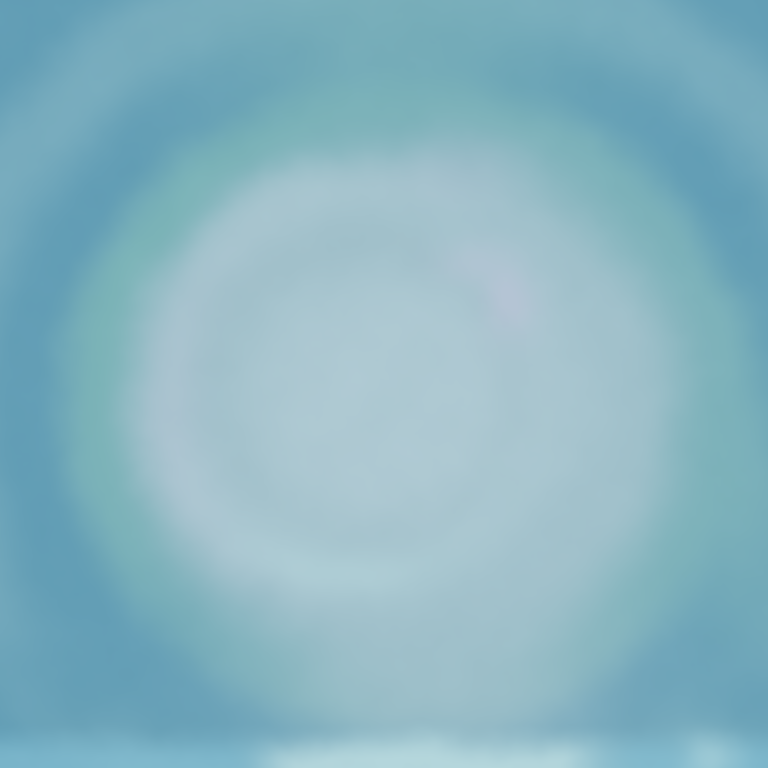
This background is drawn by a three.js fragment shader. Its source:

```glsl
varying vec2 vUv;

const vec3 CORE = vec3(0.680, 0.786, 0.823);
const vec3 PALE = vec3(0.630, 0.755, 0.795);
const vec3 TEAL = vec3(0.488, 0.696, 0.728);
const vec3 DEEP = vec3(0.385, 0.618, 0.710);
const vec3 HAZE = vec3(0.468, 0.673, 0.743);
const vec3 LILAC = vec3(0.735, 0.772, 0.845);
const vec3 MINT = vec3(0.740, 0.865, 0.880);
const vec3 SEA = vec3(0.470, 0.705, 0.705);

const vec2 HALO_CENTER = vec2(0.53, 0.47);
const vec2 HALO_SCALE = vec2(1.0, 1.08);
const vec2 RING_CENTER = vec2(0.47, 0.49);
const float WARP = 0.028;
const float CLOUD_SCALE = 7.0;
const float MOTTLE = 0.018;

vec2 hashGradient(vec2 cell) {
  vec3 h = fract(cell.xyx * vec3(0.1031, 0.1030, 0.0973));
  h += dot(h, h.yzx + 33.33);
  return 2.0 * fract((h.xx + h.yz) * h.zy) - 1.0;
}

float gradientNoise(vec2 p) {
  vec2 i = floor(p);
  vec2 f = p - i;
  vec2 u = f * f * f * (f * (f * 6.0 - 15.0) + 10.0);
  vec2 e = vec2(0.0, 1.0);
  float low = mix(dot(hashGradient(i), f),
                  dot(hashGradient(i + e.yx), f - e.yx), u.x);
  float high = mix(dot(hashGradient(i + e), f - e),
                   dot(hashGradient(i + e.yy), f - e.yy), u.x);
  return mix(low, high, u.y);
}

float cloud(vec2 p) {
  float sum = 0.0;
  float amplitude = 0.6;
  for (int i = 0; i < 4; i++) {
    sum += amplitude * gradientNoise(p);
    p = p * 2.03 + 17.3;
    amplitude *= 0.5;
  }
  return sum;
}

// Soft elliptical spot
float glow(vec2 p, vec2 center, vec2 size) {
  vec2 q = (p - center) / size;
  return exp(-dot(q, q));
}

// Soft ring, strongest toward one direction in radians
float arc(vec2 p, vec2 center, float radius, float width, float heading, float focus) {
  vec2 q = p - center;
  float across = (length(q) - radius) / width;
  float along = dot(q / max(length(q), 0.001), vec2(cos(heading), sin(heading)));
  return exp(-across * across + focus * (along - 1.0));
}

void main() {
  // Cloudy distortion of the whole field
  vec2 warp = vec2(cloud(vUv * CLOUD_SCALE), cloud(vUv * CLOUD_SCALE + 41.7));
  vec2 p = vUv + WARP * warp;

  // Concentric bands from core to corners
  float d = length((p - HALO_CENTER) * HALO_SCALE);
  vec3 color = mix(CORE, PALE, smoothstep(0.10, 0.32, d));
  color = mix(color, TEAL, smoothstep(0.30, 0.42, d));
  color = mix(color, DEEP, smoothstep(0.41, 0.49, d));
  color = mix(color, HAZE, smoothstep(0.51, 0.61, d));
  color = mix(color, DEEP, smoothstep(0.63, 0.71, d));

  // Teal and blue tints around the rim
  color = mix(color, TEAL, 0.75 * glow(p, vec2(0.52, 0.95), vec2(0.25, 0.16)));
  color = mix(color, TEAL, 0.85 * glow(p, vec2(0.97, 0.35), vec2(0.09, 0.20)));
  color = mix(color, SEA, 0.50 * arc(p, HALO_CENTER, 0.405, 0.035, 2.7, 2.0));
  color = mix(color, DEEP, 0.85 * glow(p, vec2(0.11, 0.12), vec2(0.17, 0.11)));
  color = mix(color, DEEP, 0.75 * glow(p, vec2(0.99, 0.09), vec2(0.11, 0.07)));

  // Pale flow toward the lower edge
  color = mix(color, PALE, 0.90 * glow(p, vec2(0.58, 0.11), vec2(0.23, 0.14)));

  // Inner rings
  color = mix(color, PALE * 0.98, 0.50 * arc(p, RING_CENTER, 0.195, 0.035, 1.6, 0.5));
  color = mix(color, LILAC, 0.35 * arc(p, RING_CENTER, 0.255, 0.040, 3.3, 2.5));
  color = mix(color, CORE, 0.65 * arc(p, RING_CENTER, 0.265, 0.045, 1.9, 2.5));
  color = mix(color, MINT, 0.40 * arc(p, RING_CENTER, 0.245, 0.035, 4.5, 4.0));

  // Lilac streak and upper wisp
  color = mix(color, LILAC, 0.70 * glow(p, vec2(0.665, 0.605), vec2(0.038, 0.055)));
  color = mix(color, LILAC, 0.40 * glow(p, vec2(0.61, 0.66), vec2(0.050, 0.030)));
  color = mix(color, LILAC, 0.28 * glow(p, vec2(0.60, 0.78), vec2(0.090, 0.045)));

  // Bright strip along the bottom
  float strip = 1.0 - smoothstep(0.005, 0.060, p.y);
  float span = smoothstep(0.28, 0.39, p.x) * (1.0 - smoothstep(0.72, 0.85, p.x));
  color = mix(color, MINT, 0.85 * strip * span);
  color = mix(color, HAZE * 1.12, 0.65 * strip * (1.0 - span));
  color = mix(color, MINT, 0.45 * glow(p, vec2(0.93, 0.01), vec2(0.035, 0.035)));

  // Faint tonal mottling
  color += MOTTLE * cloud(vUv * 14.0 + 9.0) * vec3(1.0, 0.8, 0.7);
  gl_FragColor = vec4(clamp(color, 0.0, 1.0), 1.0);
}
```
